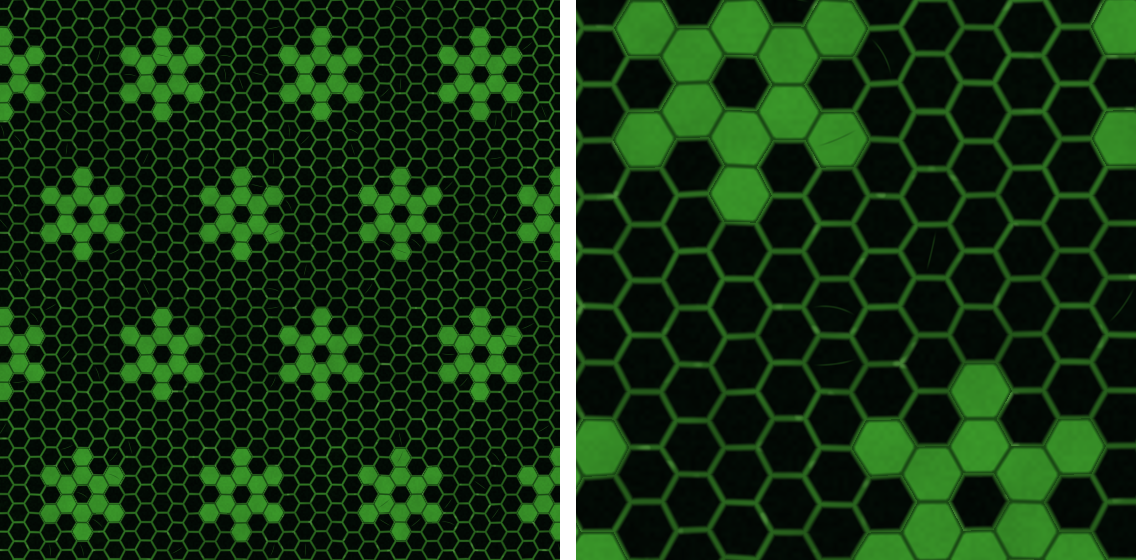
Left: the whole. Right: its middle third, enlarged.
Write a WebGL 2 fragment shader that draws this pattern.

```glsl
#version 300 es
precision highp float;
// Worn dark hexagon tiles with green grout and staggered twelve-tile snowflake flowers.
uniform vec2 u_resolution;
out vec4 fragColor;

// Layout, in canvas units
const vec2 FLOWER_ORIGIN = vec2(0.1475, 0.1172);
const float COLUMN_STEP = 0.02839;
const float ROW_STEP = 1.0 / 30.0;
const float WOBBLE = 0.0013;

// Lattices, in tile pitches
const float HEX_COLUMN = 0.8660254;
const vec2 TILE_PERIOD = vec2(2.0 * HEX_COLUMN, 1.0);
const vec2 FLOWER_PERIOD = vec2(10.0 * HEX_COLUMN, 15.0);

// Grout, petals and wear, in tile pitches
const float GROUT_CORE = 0.008;
const float GROUT_EDGE = 0.096;
const float SEAM_WIDTH = 0.065;
const float SCRATCH_WIDTH = 0.022;
const float SCRATCHED_SHARE = 0.07;
const float GRAIN_SCALE = 330.0;

// Colours
const vec3 TILE_COLOR = vec3(0.008, 0.035, 0.016);
const vec3 HAZE_COLOR = vec3(0.02, 0.10, 0.02);
const vec3 GROUT_COLOR = vec3(0.165, 0.405, 0.120);
const vec3 GLINT_COLOR = vec3(0.36, 0.62, 0.28);
const vec3 PETAL_COLOR = vec3(0.212, 0.555, 0.152);
const vec3 SEAM_COLOR = vec3(0.10, 0.29, 0.08);

float hash(vec2 p) {
    vec3 q = fract(p.xyx * 0.1031);
    q += dot(q, q.yzx + 33.33);
    return fract((q.x + q.y) * q.z);
}

float noise(vec2 p) {
    vec2 i = floor(p), f = fract(p);
    f = f * f * (3.0 - 2.0 * f);
    return mix(mix(hash(i), hash(i + vec2(1, 0)), f.x),
               mix(hash(i + vec2(0, 1)), hash(i + vec2(1, 1)), f.x), f.y);
}

// Nearest point of a lattice made of a rectangle grid plus its cell centres
vec2 nearestCenter(vec2 p, vec2 period) {
    vec2 a = floor(p / period + 0.5) * period;
    vec2 b = (floor(p / period) + 0.5) * period;
    vec2 da = p - a, db = p - b;
    return dot(da, da) < dot(db, db) ? a : b;
}

// Distance inward from the edge of a flat-topped hexagon of unit pitch
float hexInset(vec2 p) {
    p = abs(p);
    return 0.5 - max(p.y, dot(p, vec2(HEX_COLUMN, 0.5)));
}

// Hairline arc across a tile, at a random angle and bend
float scratch(vec2 p, float seed, float pixel) {
    float angle = 6.2832 * seed;
    vec2 along = vec2(cos(angle), sin(angle));
    float t = dot(p, along);
    float side = dot(p, vec2(-along.y, along.x)) + 0.7 * (seed - 0.3) * t * t;
    float width = SCRATCH_WIDTH + 0.5 * pixel;
    return (1.0 - smoothstep(0.0, width, abs(side))) * (1.0 - smoothstep(0.15, 0.42, abs(t)));
}

void main() {
    vec2 uv = gl_FragCoord.xy / u_resolution.y;
    float pixel = 1.0 / (u_resolution.y * ROW_STEP);

    // Hand-laid wobble, then tile units with a flower at the origin
    vec2 wobble = vec2(noise(uv * 24.0), noise(uv * 24.0 + 57.0)) - 0.5;
    vec2 p = uv + 2.0 * WOBBLE * wobble - FLOWER_ORIGIN;
    p *= vec2(HEX_COLUMN / COLUMN_STEP, 1.0 / ROW_STEP);

    vec2 center = nearestCenter(p, TILE_PERIOD);
    vec2 local = p - center;
    float inset = hexInset(local);
    vec2 id = floor(center / vec2(HEX_COLUMN, 0.5) + 0.5) + 100.0;
    float tileRandom = hash(id);

    // Petals: the six neighbours and the six far corners around each flower centre
    float ring = length(center - nearestCenter(center, FLOWER_PERIOD));
    bool isPetal = abs(ring - 1.0) < 0.1 || abs(ring - 2.0) < 0.1;

    float grain = noise(uv * GRAIN_SCALE);
    float mottle = noise(p * 1.7 + 40.0);
    float broad = noise(uv * 5.0 + 11.0);

    // Dark tile with a faint haze, and grout of uneven brightness
    float haze = 0.35 * tileRandom * mottle * smoothstep(0.4, 0.9, broad);
    vec3 dark = mix(TILE_COLOR, HAZE_COLOR, haze) * (0.65 + 0.7 * grain);
    float grout = 1.0 - smoothstep(GROUT_CORE, GROUT_EDGE + 0.1 * pixel, inset);
    float glint = smoothstep(0.80, 0.98, noise(p * 3.3 + 80.0));
    vec3 line = GROUT_COLOR * (0.78 + 0.24 * mottle + 0.22 * broad);
    line = mix(line, GLINT_COLOR, 0.6 * glint);
    vec3 color = mix(dark, line, grout);

    // Petal tile with rounded corners and a dim seam
    if (isPetal) {
        float rounded = min(inset, 0.555 - length(local));
        vec3 face = PETAL_COLOR * (0.91 + 0.06 * tileRandom + 0.08 * mottle + 0.06 * grain);
        float fill = smoothstep(0.0, SEAM_WIDTH + 0.3 * pixel, rounded);
        color = mix(SEAM_COLOR, face, fill);
    }

    // Scratches on a few tiles
    float scratched = step(1.0 - SCRATCHED_SHARE, hash(id + 31.0));
    float mark = scratched * scratch(local, hash(id + 73.0), pixel);
    color = mix(color, isPetal ? SEAM_COLOR : GROUT_COLOR, 0.4 * mark);

    fragColor = vec4(color, 1.0);
}
```
